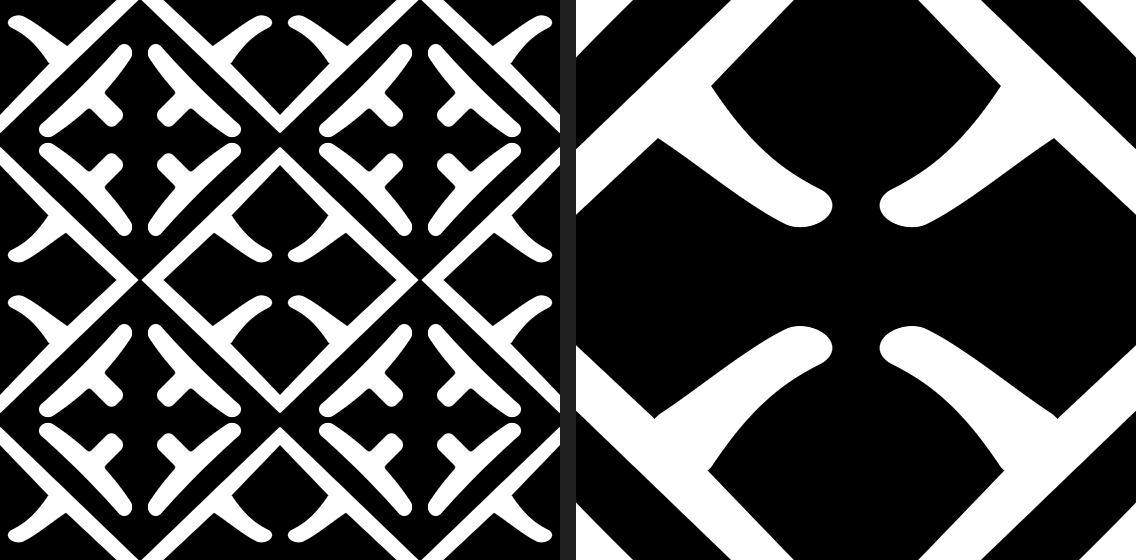
Left, the full canvas; right, a detail of the centre.
Write a WebGL 2 fragment shader that draws this pattern.

```glsl
#version 300 es
precision highp float;

uniform vec2 u_resolution;
out vec4 outColor;

const float REPEATS = 2.0;
const vec3 INK = vec3(0.0);
const vec3 PAPER = vec3(1.0);

// Diagonal axes of a folded cell: x runs along the lattice, y runs outward
vec2 toDiagonal(vec2 p) {
    return vec2(p.x - p.y, p.x + p.y);
}

float roundedBox(vec2 p, vec2 halfSize, float radius) {
    vec2 d = abs(p) - halfSize + radius;
    return length(max(d, 0.0)) + min(max(d.x, d.y), 0.0) - radius;
}

float smoothUnion(float a, float b, float blend) {
    float h = max(blend - abs(a - b), 0.0) / blend;
    return min(a, b) - 0.25 * blend * h * h;
}

// Straight band whose two edges lean slightly
float latticeBand(vec2 q) {
    float inner = 0.805 + 0.026 * abs(q.x) + 0.007 * q.x;
    float outer = 0.971 + 0.019 * q.x;
    return max(inner - q.y, q.y - outer);
}

// Curved arm with a round tip, flaring where it meets the band
float flaredArm(vec2 q, float tip, float root) {
    float bend = (root - q.y) / 0.547;
    float flare = clamp((q.y - 0.39) / 0.417, 0.0, 1.0);
    float axis = 0.008 - 0.073 * bend * bend * bend;
    float radius = 0.083 + 0.042 * flare * flare;
    float arm = length(vec2(q.x - axis, min(q.y - tip, 0.0))) - radius;
    return max(arm, q.y - root - 0.06);
}

// Bowed bar, thickest in the middle, with round ends
float bowedBar(vec2 q, float halfLength) {
    float along2 = q.x * q.x;
    float across = q.y + 0.12 * along2;
    float radius = 0.104 - 0.065 * min(along2, halfLength * halfLength);
    return length(vec2(max(abs(q.x) - halfLength + 0.083, 0.0), across)) - radius;
}

// Bar with a blunt stem pointing away from the band
float barAndStem(vec2 q) {
    float bar = bowedBar(q - vec2(-0.036, 1.302), 0.635);
    float stem = roundedBox(q - vec2(-0.026, 1.5), vec2(0.104, 0.222), 0.073);
    return smoothUnion(bar, stem, 0.035);
}

float motif(vec2 p) {
    vec2 q = toDiagonal(abs(p));
    // The arms sit slightly lower than the lattice
    float drop = 0.008;
    vec2 armPoint = toDiagonal(vec2(abs(p.x), abs(p.y - drop) + drop));
    float d = min(latticeBand(q), flaredArm(armPoint, 0.302, 0.802));
    return min(d, barAndStem(q));
}

void main() {
    vec2 uv = gl_FragCoord.xy / u_resolution;

    // Each repeat spans -1 to 1 around the centre of a diamond
    vec2 cell = 2.0 * fract(uv * REPEATS + 0.5) - 1.0;

    // Diagonal axes stretch distances by the square root of two
    float edge = 2.0 * REPEATS * sqrt(2.0) / min(u_resolution.x, u_resolution.y);
    float coverage = clamp(0.5 - motif(cell) / edge, 0.0, 1.0);
    outColor = vec4(mix(INK, PAPER, coverage), 1.0);
}
```
